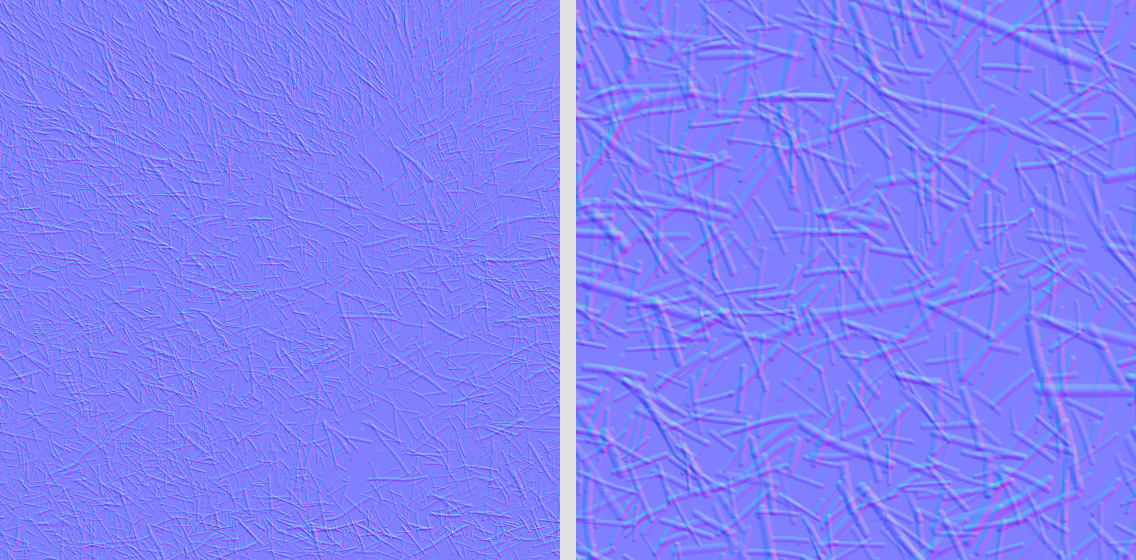
Left: the whole. Right: its middle third, enlarged.
A WebGL 2 fragment shader for this texture map:

```glsl
#version 300 es
precision highp float;

uniform vec2 u_resolution;
out vec4 outColor;

// Fibre layers: cells per canvas, longest half length (in cells), half width, slope
const vec4 FINE_FIBRES   = vec4(42.0, 0.80, 0.0023, 0.19);
const vec4 MEDIUM_FIBRES = vec4(27.0, 0.88, 0.0030, 0.19);
const vec4 LONG_FIBRES   = vec4(14.0, 0.85, 0.0036, 0.21);

// Share of fibres kept in dense and in open areas
const vec2 FINE_KEEP   = vec2(0.95, 0.12);
const vec2 MEDIUM_KEEP = vec2(0.80, 0.35);
const vec2 LONG_KEEP   = vec2(0.40, 0.85);

const vec2  CLEARING_CENTRE = vec2(0.68, 0.26);
const vec2  CLEARING_SIZE   = vec2(0.15, 0.30);
const float PATCH_SCALE     = 7.0;
const float PATCH_AMOUNT    = 0.75;

const float LEFT_LEAN    = 2.10;
const float RIGHT_LEAN   = 0.85;
const float LOOSE_SPREAD = 1.50;
const float TIGHT_SPREAD = 0.55;

const float BEND_SCALE   = 16.0;
const float BEND_AMOUNT  = 0.007;
const vec2  HATCH_NORMAL = vec2(0.85, -0.53);
const float HATCH_COUNT  = 82.0;
const float HATCH_SLOPE  = 0.13;
const float GRIT_HEIGHT  = 0.06;
const float GRIT_BOOST   = 0.7;
const float TAU          = 6.28319;

vec4 hash4(vec3 p) {
    vec4 q = fract(p.xyzx * vec4(0.1031, 0.1030, 0.0973, 0.1099));
    q += dot(q, q.wzxy + 33.33);
    return fract((q.xxyz + q.yzzw) * q.zywx);
}

float cornerRamp(vec2 corner, vec2 offset) {
    float angle = TAU * hash4(vec3(corner, 91.0)).x;
    return dot(vec2(cos(angle), sin(angle)), offset);
}

float gradientNoise(vec2 p) {
    vec2 i = floor(p), f = fract(p);
    vec2 u = f * f * f * (f * (f * 6.0 - 15.0) + 10.0);
    vec2 e = vec2(1.0, 0.0);
    float low  = mix(cornerRamp(i, f), cornerRamp(i + e, f - e), u.x);
    float high = mix(cornerRamp(i + e.yx, f - e.yx), cornerRamp(i + 1.0, f - 1.0), u.x);
    return mix(low, high, u.y);
}

// 0 where fibres crowd together, 1 where the ground lies bare
float openness(vec2 p) {
    vec2 d = (p - CLEARING_CENTRE) / CLEARING_SIZE;
    float patches = gradientNoise(p * PATCH_SCALE) * PATCH_AMOUNT;
    float edge = 0.25 * smoothstep(0.55, 1.0, p.x);
    return clamp(0.12 + 0.75 * exp(-dot(d, d)) + edge + patches, 0.0, 1.0);
}

// Combed near the top, tangled below
float fibreAngle(vec2 p, float random) {
    float lean = mix(LEFT_LEAN, RIGHT_LEAN, smoothstep(0.50, 0.95, p.x));
    float spread = mix(LOOSE_SPREAD, TIGHT_SPREAD, smoothstep(0.50, 1.0, p.y));
    return lean + spread * (random * 2.0 - 1.0);
}

// Surface tilt of one rounded, capsule-shaped fibre
vec2 fibreTilt(vec2 p, vec2 axis, float halfLength, float halfWidth) {
    vec2 across = (p - axis * clamp(dot(p, axis), -halfLength, halfLength)) / halfWidth;
    return 4.0 * across * max(1.0 - dot(across, across), 0.0);
}

vec2 fibreLayer(vec2 p, vec4 layer, vec2 keep, float open, int perCell, float seed) {
    vec2 home = floor(p * layer.x);
    vec2 tilt = vec2(0.0);
    float share = mix(keep.x, keep.y, open);
    for (int y = -1; y <= 1; y++)
    for (int x = -1; x <= 1; x++)
    for (int k = 0; k < perCell; k++) {
        vec2 cell = home + vec2(x, y);
        vec4 place = hash4(vec3(cell, seed + float(k)));
        vec4 form = hash4(vec3(cell, seed + float(k) + 40.0));
        vec2 centre = (cell + place.xy) / layer.x;
        float angle = fibreAngle(centre, place.z);
        float halfLength = layer.y * mix(0.40, 1.0, form.x) / layer.x;
        float halfWidth = layer.z * mix(0.75, 1.3, form.y);
        float present = smoothstep(-0.04, 0.04, share - place.w);
        vec2 axis = vec2(cos(angle), sin(angle));
        tilt += present * mix(0.6, 1.3, form.z)
              * fibreTilt(p - centre, axis, halfLength, halfWidth);
    }
    return tilt * layer.w;
}

// Faint slanted lines on the bare ground
vec2 hatchTilt(vec2 p, float open) {
    float wave = sin(TAU * HATCH_COUNT * dot(p, HATCH_NORMAL));
    float broken = smoothstep(0.0, 0.25, gradientNoise(p * 19.0 + 5.0));
    return HATCH_NORMAL * wave * broken * open * HATCH_SLOPE;
}

void main() {
    vec2 p = gl_FragCoord.xy / u_resolution.y;
    float open = openness(p);
    vec2 bend = vec2(gradientNoise(p * BEND_SCALE), gradientNoise(p * BEND_SCALE + 37.0));
    vec2 q = p + BEND_AMOUNT * bend;

    vec2 tilt = fibreLayer(q, FINE_FIBRES, FINE_KEEP, open, 4, 1.0)
              + fibreLayer(q, MEDIUM_FIBRES, MEDIUM_KEEP, open, 2, 11.0)
              + fibreLayer(q, LONG_FIBRES, LONG_KEEP, open, 2, 21.0)
              + hatchTilt(p, open);

    // Rougher strip along the bottom
    float grit = 1.0 - smoothstep(0.01, 0.03, abs(p.y - GRIT_HEIGHT));
    tilt *= 1.0 + GRIT_BOOST * grit * smoothstep(0.2, 0.4, p.x);

    vec3 normal = normalize(vec3(tilt, 1.0));
    outColor = vec4(0.5 + 0.5 * normal, 1.0);
}
```
